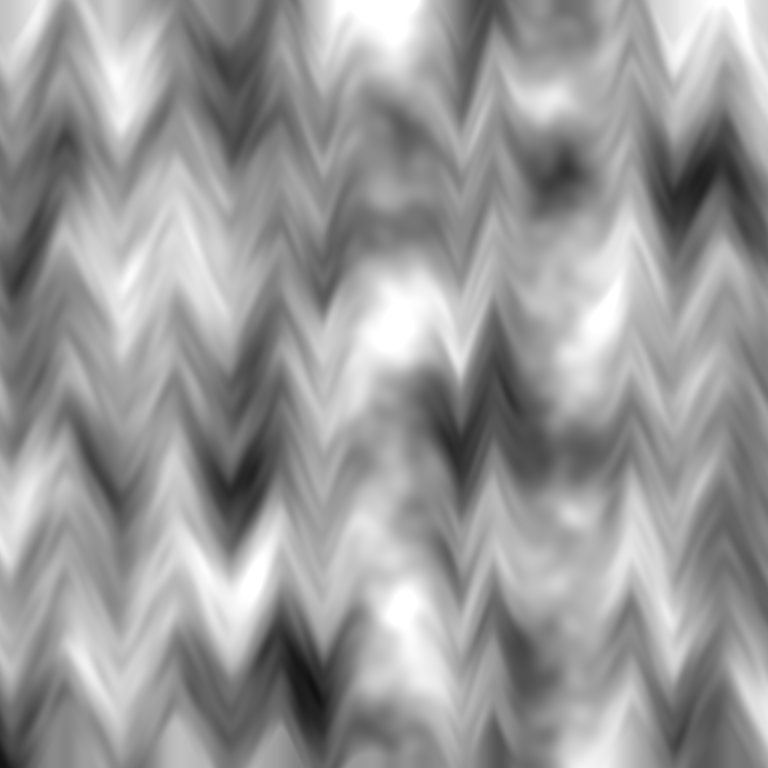
Write a three.js fragment shader that draws this pattern.

```glsl
// Soft grey clouds sheared into seven uneven vertical chevron folds.

varying vec2 vUv;

const float TAU = 6.2831853;

// Folds
const float FOLDS = 7.0;          // chevrons across
const float FOLD_PHASE = 0.6;     // position of the first crest, in folds
const float FOLD_HEIGHT = 0.052;  // half the rise from trough to crest
const float FOLD_SHARPNESS = 0.97;
const float CALM_CREST = 3.0;     // crest and trough that flatten out, in folds
const float CALM_TROUGH = 4.5;
const float CALM_WIDTH = 0.6;
const float CALM_STALL = 0.45;    // how long the zigzag lingers there
const float CALM_FLATTEN = 0.75;  // how much of its height is lost there

// Clouds
const int WAVES = 48;
const float BASE_FREQUENCY = 2.5;
const float FREQUENCY_GROWTH = 1.055;
const float AMPLITUDE_DECAY = 0.944;
const float GOLDEN_ANGLE = 2.399963;
const float FIRST_ANGLE = 1.44;
const vec2 CLOUD_SCALE = vec2(1.1, 1.0);

// Tone
const float MEAN_GREY = 0.61;
const float CONTRAST = 0.17;

float hash(float n) {
  return fract(sin(n * 12.9898 + 4.137) * 43758.5453);
}

// Triangle wave from -1 to 1 with slightly rounded tips, crest at whole t
float roundedZigzag(float t) {
  return asin(FOLD_SHARPNESS * cos(TAU * t)) / asin(FOLD_SHARPNESS);
}

// Bell curve around a calm tip
float calmness(float t, float tip) {
  float s = (t - tip) / CALM_WIDTH;
  return exp(-s * s);
}

// Phase shift that slows the zigzag around a calm tip
float stall(float t, float tip) {
  return CALM_STALL * (t - tip) / CALM_WIDTH * calmness(t, tip);
}

// Vertical offset of the folds at column x
float foldOffset(float x) {
  float t = x * FOLDS - FOLD_PHASE;
  float calm = max(calmness(t, CALM_CREST), calmness(t, CALM_TROUGH));
  t -= stall(t, CALM_CREST) + stall(t, CALM_TROUGH);
  return FOLD_HEIGHT * (1.0 - CALM_FLATTEN * calm * calm) * roundedZigzag(t);
}

// Layered sines in scattered directions, scaled to unit variance
float clouds(vec2 p) {
  float sum = 0.0;
  float energy = 0.0;
  float frequency = BASE_FREQUENCY;
  float amplitude = 1.0;
  for (int i = 0; i < WAVES; i++) {
    float n = float(i);
    float angle = n * GOLDEN_ANGLE + FIRST_ANGLE;
    vec2 direction = vec2(cos(angle), sin(angle));
    sum += amplitude * sin(TAU * (frequency * dot(p, direction) + hash(n)));
    energy += 0.5 * amplitude * amplitude;
    frequency *= FREQUENCY_GROWTH;
    amplitude *= AMPLITUDE_DECAY;
  }
  return sum / sqrt(energy);
}

void main() {
  // Clamping leaves short vertical streaks along the top and bottom edges
  float y = clamp(vUv.y - foldOffset(vUv.x), 0.0, 1.0);
  float grey = MEAN_GREY + CONTRAST * clouds(vec2(vUv.x, y) * CLOUD_SCALE);
  gl_FragColor = vec4(vec3(clamp(grey, 0.0, 1.0)), 1.0);
}
```
